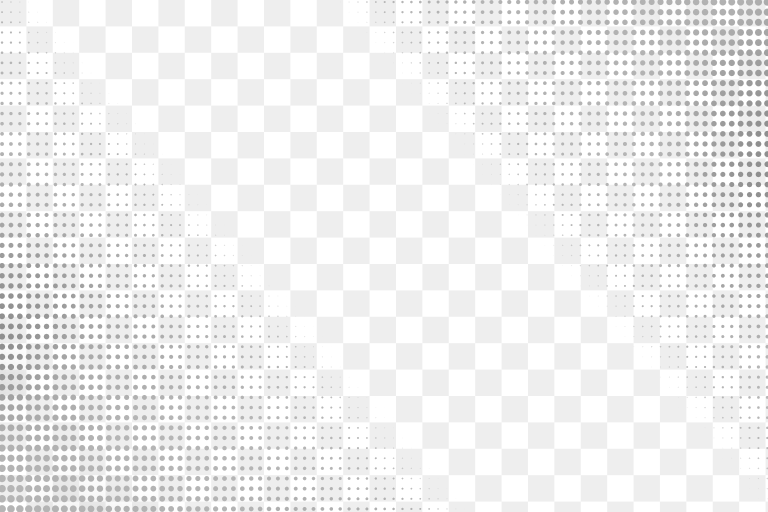
Give the GLSL for this background, as a Shadertoy shader.

```glsl
float hash(vec2 p) {
    return fract(sin(dot(p, vec2(127.1, 311.7))) * 4375.85);
}

float valueNoise(vec2 p) {
    vec2 cell = floor(p);
    vec2 f = fract(p);
    f = f * f * (3.0 - 2.0 * f);
    float low = mix(hash(cell), hash(cell + vec2(1, 0)), f.x);
    float high = mix(hash(cell + vec2(0, 1)), hash(cell + vec2(1, 1)), f.x);
    return mix(low, high, f.y);
}

// Signed distance to the nearest cell edge, positive in even cells
vec2 cellWave(vec2 p) {
    return 2.0 * (abs(fract((p - 0.5) * 0.5) - 0.5) - 0.25);
}

float checker(vec2 p, float size, float pixel) {
    vec2 side = clamp(cellWave(p / size) * size * 2.0 / pixel, -1.0, 1.0);
    return 0.5 + 0.5 * side.x * side.y;
}

// Depth beyond the two parallel edges of the clear diagonal band
float bandDepth(vec2 p, float slope, float leftEdge, float rightEdge) {
    float across = p.x - slope * p.y;
    return max(max(leftEdge - across, across - rightEdge), 0.0);
}

float dotRadius(float depth, float largest) {
    return largest * pow(min(depth / 0.88, 1.1), 0.65);
}

float softSpot(vec2 p, vec2 centre, vec2 size) {
    vec2 q = (p - centre) / size;
    return exp(-dot(q, q));
}

void mainImage(out vec4 fragColor, in vec2 fragCoord) {
    // Canvas height is one unit, y runs down from the top
    float pixel = 1.0 / iResolution.y;
    vec2 p = vec2(fragCoord.x, iResolution.y - fragCoord.y) * pixel;
    float width = iResolution.x * pixel;

    // Checkerboard
    const vec3 paleGrey = vec3(0.934);
    const vec3 white = vec3(1.0);
    vec3 color = mix(white, paleGrey, checker(p, 0.05156, pixel));

    // Halftone grid, sized by depth at each dot centre
    const vec2 pitch = vec2(0.01738, 0.0198);
    const vec2 offset = vec2(0.004, 0.004);
    vec2 centre = (floor((p - offset) / pitch + 0.5)) * pitch + offset;
    float depth = bandDepth(centre, 0.85, 0.084, 0.635);
    float radius = dotRadius(depth, 0.0072);
    float coverage = clamp(0.5 + (radius - length(p - centre)) / pixel, 0.0, 1.0);
    coverage *= smoothstep(0.0, 0.12, depth);

    // Darker ink along both sides, broken up by clouds
    float cloud = valueNoise(p * 7.0);
    float shade = softSpot(p, vec2(0.0, 0.6), vec2(0.22, 0.2))
                + softSpot(p, vec2(width, 0.3), vec2(0.16, 0.26));
    float ink = mix(0.71, 0.56, clamp(shade + 0.35 * (cloud - 0.5), 0.0, 1.0));

    // Faint haze in the densest corners
    float haze = smoothstep(0.5, 0.9, depth) * smoothstep(0.35, 0.9, cloud);
    color *= 1.0 - 0.09 * haze;
    color = mix(color, vec3(ink), coverage);

    fragColor = vec4(color, 1.0);
}
```
